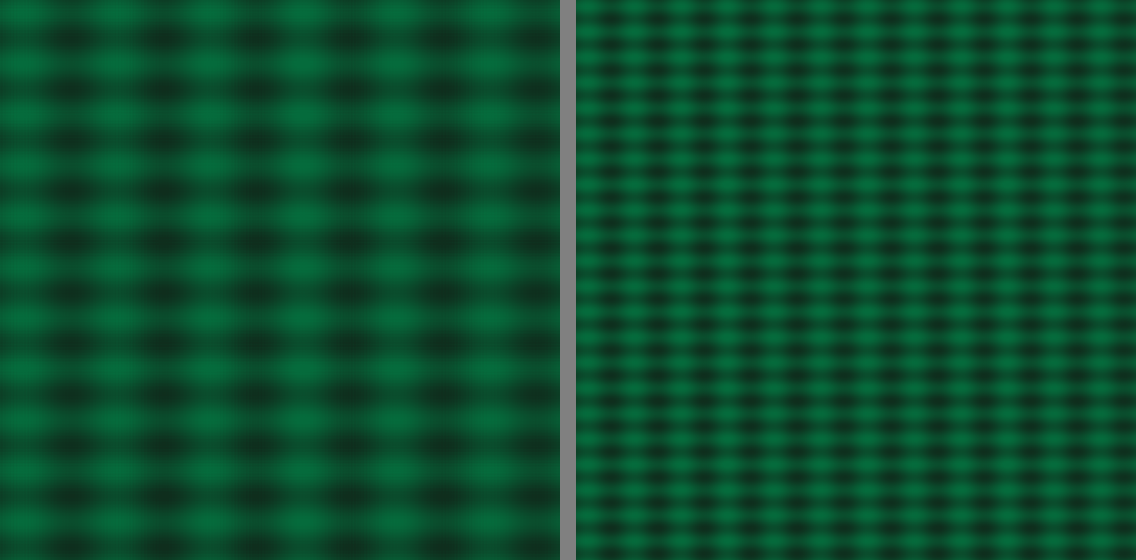
Left: one tile. Right: repeated 2 by 2.
Reproduce this pattern procedurally as a WebGL 1 fragment shader.

```glsl
precision highp float;
// Soft two-tone green plaid: broad sine bands run down and across,
// and their average blends a dark green into a bright one.
// Layered fine sines add faint threads that come and go along each axis.

#define COLUMNS 6.0
#define ROWS 11.0
#define THREADS 192.0
#define THREAD_BEAT 43.0
#define THREAD_DEPTH 0.035
#define DRIFT 0.012
#define DARK_GREEN vec3(0.057, 0.182, 0.115)
#define BRIGHT_GREEN vec3(0.020, 0.420, 0.235)

uniform vec2 u_resolution;

const float TAU = 6.28318531;

// A sine with a whole number of cycles per canvas, so it always wraps.
float wave(float position, float cycles, float phase) {
    return sin(TAU * (position * cycles + phase));
}

// Fade out threads too fine for the pixel grid.
float visibility(float cycles, float pixels) {
    return smoothstep(1.5, 2.5, pixels / cycles);
}

// Two close thread frequencies beat into clear and blurred stretches.
float threads(float position, float pixels, float phase) {
    float coarse = THREADS - THREAD_BEAT;
    float fineThread = wave(position, THREADS, phase)
        * visibility(THREADS, pixels);
    float coarseThread = wave(position, coarse, phase * 2.0)
        * visibility(coarse, pixels);
    float strength = 0.65 + 0.35 * wave(position, 5.0, phase);
    return (0.6 * fineThread + 0.4 * coarseThread) * strength;
}

// Slow, slight unevenness between repeats.
float drift(float position, float phase) {
    return wave(position, 2.0, phase) + 0.6 * wave(position, 7.0, phase + 0.3);
}

void main() {
    vec2 uv = gl_FragCoord.xy / u_resolution;

    // Broad bands, counted from the left and from the top
    float bands = wave(uv.x, COLUMNS, 0.0) + wave(1.0 - uv.y, ROWS, 0.0);
    float tone = 0.5 + 0.25 * bands;

    // Woven texture and unevenness
    tone += THREAD_DEPTH * (threads(uv.x, u_resolution.x, 0.1)
        + threads(uv.y, u_resolution.y, 0.4));
    tone += DRIFT * (drift(uv.x, 0.2) + drift(uv.y, 0.6));

    gl_FragColor = vec4(mix(DARK_GREEN, BRIGHT_GREEN, clamp(tone, 0.0, 1.0)), 1.0);
}
```
